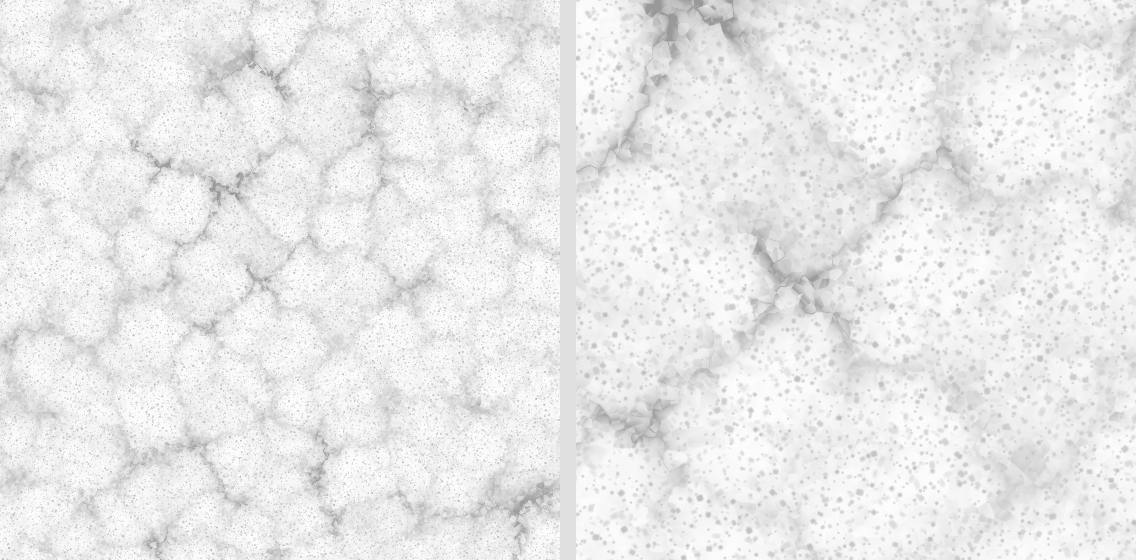
Left: the whole. Right: its middle third, enlarged.
Reproduce this texture procedurally as a three.js fragment shader.

```glsl
varying vec2 vUv;

const vec3 SNOW_WHITE = vec3(0.99);
const vec3 CREASE_GREY = vec3(0.60);
const vec3 SPECK_GREY = vec3(0.58);

vec3 hash3(vec2 cell) {
  vec3 q = fract(vec3(cell.xyx) * vec3(0.1031, 0.1030, 0.0973));
  q += dot(q, q.yxz + 33.33);
  return fract((q.xxy + q.yzz) * q.zyx);
}

// Layered sines that bend the clump outlines
vec2 sway(vec2 p, float frequency, float amount) {
  vec2 bend = sin(p.yx * frequency + vec2(0.7, 2.9));
  bend += 0.6 * sin((p.yx + 0.5 * p) * frequency * 1.9 + vec2(4.1, 1.3));
  bend += 0.35 * sin((p.yx - 0.7 * p) * frequency * 3.7 + vec2(2.2, 5.6));
  return amount * bend;
}

// Soft cellular chips: xyz holds blended random values from -0.5 to 0.5
vec3 chips(vec2 p, float count) {
  vec2 q = p * count;
  vec2 home = floor(q);
  vec3 sum = vec3(0.0);
  float total = 0.0;
  for (int j = -1; j <= 1; j++) {
    for (int i = -1; i <= 1; i++) {
      vec2 cell = home + vec2(float(i), float(j));
      vec2 offset = cell + hash3(cell).xy - q;
      float weight = exp(-28.0 * dot(offset, offset));
      sum += weight * (hash3(cell + 57.0) - 0.5);
      total += weight;
    }
  }
  return sum / max(total, 1e-9);
}

// Weighted cells: x is the drop from the clump top, y the gap to the next clump
vec2 clumps(vec2 p, float count, float seed) {
  vec2 q = p * count + seed;
  vec2 home = floor(q);
  float first = 8.0;
  float second = 8.0;
  for (int j = -2; j <= 2; j++) {
    for (int i = -2; i <= 2; i++) {
      vec2 cell = home + vec2(float(i), float(j));
      vec3 rnd = hash3(cell + seed);
      vec2 offset = cell + rnd.xy - q;
      float drop = dot(offset, offset) - 0.25 * rnd.z;
      second = min(second, max(first, drop));
      first = min(first, drop);
    }
  }
  return vec2(first, second - first);
}

float crease(vec2 clump, float sharpness) {
  float depth = mix(0.3, 1.0, smoothstep(0.0, 0.55, clump.x));
  return depth * exp(-sharpness * clump.y);
}

// Small angular grains of random size, stretch and strength
float specks(vec2 p, float count, float share) {
  vec2 q = p * count;
  vec2 home = floor(q);
  float cover = 0.0;
  for (int j = -1; j <= 1; j++) {
    for (int i = -1; i <= 1; i++) {
      vec2 cell = home + vec2(float(i), float(j));
      vec3 place = hash3(cell + count);
      vec3 look = hash3(cell + count + 91.0);
      vec2 offset = cell + place.xy - q;
      float angle = 6.2832 * look.x;
      vec2 axis = vec2(cos(angle), sin(angle));
      vec2 local = abs(vec2(dot(offset, axis), dot(offset, vec2(-axis.y, axis.x))));
      local.x *= mix(0.55, 1.0, look.y);
      float reach = mix(max(local.x, local.y), length(local), 0.5);
      float radius = mix(0.12, 0.25, look.z * look.z);
      float grain = 1.0 - smoothstep(radius - 0.11, radius + 0.11, reach);
      cover = max(cover, grain * step(place.z, share) * mix(0.3, 1.0, look.y));
    }
  }
  return cover;
}

void main() {
  vec2 p = vUv;
  vec3 chip = chips(p, 95.0);
  vec3 crumb = chips(p + 3.0, 190.0);

  // Crumbly clump outlines
  vec2 bent = p + sway(p, 21.0, 0.009) + sway(p + 2.0, 75.0, 0.0025);
  bent += 0.013 * chip.xy + 0.007 * crumb.xy;
  vec2 large = clumps(bent, 10.5, 11.0);
  vec2 small = clumps(bent, 20.0, 43.0);

  // Shade gathers in creases, with a few deep hollows
  vec2 drift = sway(p + 5.0, 9.0, 0.5);
  float depth = clamp(0.8 + 0.35 * (drift.x + drift.y), 0.45, 1.25);
  float mainCrease = crease(large, 4.2) * depth;
  float minorCrease = crease(small, 4.0);
  float flank = smoothstep(-0.1, 0.55, large.x);
  float shade = 0.50 * mainCrease + 0.15 * minorCrease + 0.17 * flank;
  shade += 0.22 * smoothstep(0.45, 1.1, mainCrease);

  // Scaly chips show on the shaded slopes, grains on the tops
  float slope = clamp(2.2 * shade, 0.0, 1.0);
  shade += (0.15 + slope) * (0.20 * chip.z + 0.15 * crumb.z);
  float grains = max(specks(p, 132.0, 0.65), 0.75 * specks(p, 215.0, 0.6));
  grains *= 1.0 - 0.8 * smoothstep(0.25, 0.95, slope);

  vec3 color = mix(SNOW_WHITE, CREASE_GREY, clamp(shade, 0.0, 1.0));
  color = mix(color, SPECK_GREY, 0.55 * grains);
  gl_FragColor = vec4(color, 1.0);
}
```
